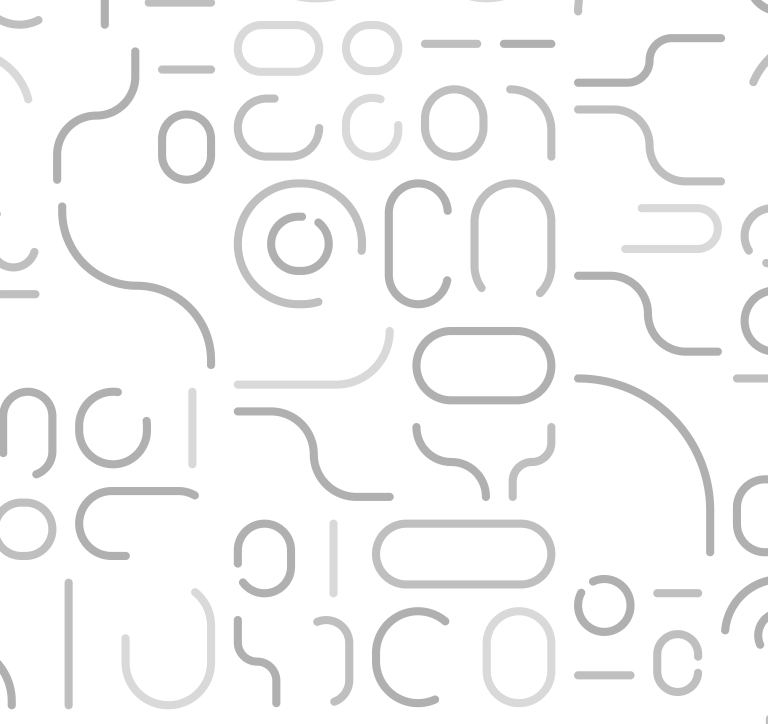
A Shadertoy shader for this pattern:

```glsl
// Scattered round-capped grey strokes: rings, capsules, hooks, bends and bars on white.
#define STROKE 0.0112      // stroke width, in canvas heights
#define MARGIN 0.0185      // gap from plot edge to stroke centre
#define BLOCK 0.47         // size of the blocks that get subdivided
#define MAX_SPAN 0.28      // plots longer than this always split
#define MIN_SPAN 0.175     // plots shorter than this never split
#define STOP_CHANCE 0.5    // chance to keep a plot of middling size
#define NEST_GAP 0.046     // distance between an outline and its inner one
#define DARK 0.69
#define MEDIUM 0.75
#define LIGHT 0.85
#define HALF_PI 1.5708

float hash(float key, float salt) {
    vec3 q = fract(vec3(key * 517.3, salt * 7.31, key * 91.7 + salt) * 0.1031);
    q += dot(q, q.yzx + 33.33);
    return fract((q.x + q.y) * q.z);
}

float segment(vec2 p, vec2 a, vec2 b) {
    vec2 ab = b - a;
    float t = clamp(dot(p - a, ab) / max(dot(ab, ab), 1e-6), 0.0, 1.0);
    return length(p - a - ab * t);
}

// Quarter arc rising from the origin, then a straight run to x = reach.
float elbow(vec2 p, float r, float reach) {
    float d = min(length(p), segment(p, vec2(r), vec2(max(reach, r), r)));
    vec2 q = p - vec2(r, 0.0);
    return q.x < 0.0 && q.y > 0.0 ? min(d, abs(length(q) - r)) : d;
}

// Point on a capsule outline at arc length s; core is its straight half-extent.
vec2 outlinePoint(float s, vec2 core, float r) {
    float bend = r * HALF_PI, quarter = core.x + core.y + bend;
    float k = mod(floor(s / quarter), 4.0), u = mod(s, quarter);
    if (mod(k, 2.0) > 0.5) u = quarter - u;
    float a = (u - core.y) / r;
    vec2 p = u < core.y ? vec2(core.x + r, u)
           : u < core.y + bend ? core + r * vec2(cos(a), sin(a))
           : vec2(core.x + core.y + bend - u, core.y + r);
    return p * vec2(k > 0.5 && k < 2.5 ? -1.0 : 1.0, k < 1.5 ? 1.0 : -1.0);
}

// Capsule outline drawn from arc fraction start over the given share.
float openCapsule(vec2 p, vec2 extent, float start, float share) {
    float r = min(extent.x, extent.y);
    vec2 core = extent - r, q = abs(p) - core;
    float bend = r * HALF_PI, quarter = core.x + core.y + bend, total = 4.0 * quarter;
    float s = q.x > 0.0 && q.y > 0.0 ? core.y + r * atan(q.y, q.x)
            : q.x > q.y ? abs(p.y) : quarter - abs(p.x);
    if (p.x < 0.0) s = 2.0 * quarter - s;
    if (p.y < 0.0) s = total - s;
    float d = min(length(p - outlinePoint(start * total, core, r)),
                  length(p - outlinePoint((start + share) * total, core, r)));
    bool drawn = mod(s - start * total, total) <= share * total;
    float edge = abs(length(max(q, 0.0)) + min(max(q.x, q.y), 0.0) - r);
    return drawn ? min(d, edge) : d;
}

float shade(float key) {
    float pick = hash(key, 11.0);
    return pick < 0.32 ? DARK : pick < 0.76 ? MEDIUM : LIGHT;
}

float drawnShare(float key) {
    float pick = hash(key, 12.0);
    return pick < 0.28 ? 1.0 : pick < 0.5 ? 0.9 : mix(0.5, 0.82, hash(key, 13.0));
}

float ink(float d) {
    return clamp(0.5 + (0.5 * STROKE - d) * iResolution.y, 0.0, 1.0);
}

void mainImage(out vec4 fragColor, in vec2 fragCoord) {
    // Blocks in columns, each column shifted by its own amount
    vec2 p = fragCoord / iResolution.y + vec2(1.1, 1.37);
    float column = floor(p.x / BLOCK);
    p.y += BLOCK * hash(column, 1.0);
    float key = hash(column + 0.37, floor(p.y / BLOCK) + 2.0);
    p = mod(p, BLOCK);

    // Split the block at random into plots
    vec2 lo = vec2(0.0), hi = vec2(BLOCK);
    for (int level = 0; level < 6; level++) {
        vec2 size = hi - lo;
        float span = max(size.x, size.y);
        if (span < MAX_SPAN && (span < MIN_SPAN || hash(key, 3.0) < STOP_CHANCE)) break;
        vec2 axis = size.x > size.y ? vec2(1.0, 0.0) : vec2(0.0, 1.0);
        float cut = dot(mix(lo, hi, mix(0.39, 0.61, hash(key, 4.0))), axis);
        bool upper = dot(p, axis) > cut;
        if (upper) lo = mix(lo, vec2(cut), axis);
        else hi = mix(hi, vec2(cut), axis);
        key = hash(key, upper ? 5.0 : 6.0);
    }

    // Lay the plot along x and mirror it at random
    vec2 extent = 0.5 * (hi - lo) - MARGIN;
    p -= 0.5 * (lo + hi);
    if (extent.y > extent.x) { p = p.yx; extent = extent.yx; }
    if (hash(key, 7.0) < 0.5) p.x = -p.x;
    if (hash(key, 8.0) < 0.5) p.y = -p.y;

    // Choose one motif; wide outlines may hold a smaller one
    float kind = hash(key, 9.0), d;
    vec3 color = vec3(1.0);
    if (extent.y < 0.026 || kind < 0.04) d = segment(p, vec2(-extent.x, 0.0), vec2(extent.x, 0.0));
    else if (kind < 0.17) d = elbow(p.y < 0.0 ? -p : p, extent.y, extent.x);
    else if (kind < 0.27) d = elbow(p + extent, 2.0 * extent.y, 2.0 * extent.x);
    else {
        d = openCapsule(p, extent, hash(key, 10.0), drawnShare(key));
        vec2 inner = extent - NEST_GAP;
        float innerKey = hash(key, 14.0);
        if (inner.y > 0.022) color = mix(color, vec3(shade(innerKey)),
            ink(openCapsule(p, inner, hash(innerKey, 10.0), drawnShare(innerKey))));
    }
    fragColor = vec4(mix(color, vec3(shade(key)), ink(d)), 1.0);
}
```
